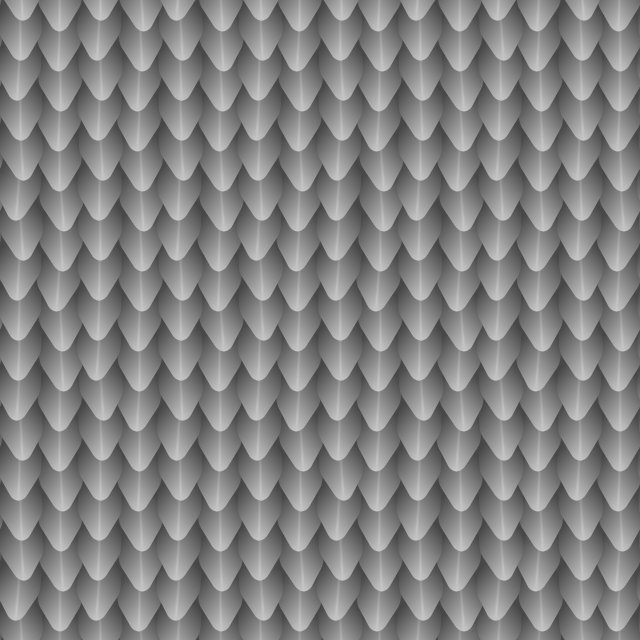
Write a Shadertoy shader that draws this pattern.

```glsl
#define SCALES 16.0        // columns across and rows down
#define ODD_TIP 0.21       // tip height in its cell, odd columns
#define EVEN_TIP 0.48      // tip height in its cell, even columns
#define HALF_WIDTH 0.55
#define TIP_WIDTH 0.13
#define FLARE 0.60         // widening per unit of height
#define LEAN 0.11          // largest sideways shift of a tip
#define TIP_LIGHT 0.79
#define ROOT_FADE 0.27
#define SIDE_FADE 0.33
#define DARKEST 0.28
#define RIB_LIGHT 0.055

float hash(vec2 cell) {
    vec3 q = fract(vec3(cell.xyx) * vec3(0.1031, 0.1030, 0.0973));
    q += dot(q, q.yzx + 33.33);
    return fract((q.x + q.y) * q.z);
}

float smoothMax(float a, float b, float k) {
    float h = max(k - abs(a - b), 0.0) / k;
    return max(a, b) + h * h * k * 0.25;
}

// Distance to a scale with its tip at the origin and its root far above
float scaleDistance(vec2 q) {
    float x = abs(q.x);
    float taper = (x - TIP_WIDTH - FLARE * q.y) / sqrt(1.0 + FLARE * FLARE);
    float side = smoothMax(taper, x - HALF_WIDTH, 0.08);
    return smoothMax(side, -q.y, 0.15);
}

// Bright tip, dark root and flanks, thin pale rib along the middle
float scaleShade(vec2 q) {
    float x = abs(q.x);
    float body = TIP_LIGHT - ROOT_FADE * q.y - SIDE_FADE * x;
    float rib = (1.0 - smoothstep(0.0, 0.055, x)) * smoothstep(0.02, 0.35, q.y);
    return max(body, DARKEST) + RIB_LIGHT * rib;
}

void mainImage(out vec4 fragColor, in vec2 fragCoord) {
    vec2 p = fragCoord / iResolution.xy * SCALES;
    float pixel = SCALES / iResolution.y;
    float shade = DARKEST;

    // Paint layers from the lowest tips up, two staggered layers per row
    for (int i = -4; i <= 1; i++) {
        float layer = 2.0 * floor(p.y) + float(i);
        float row = floor(layer * 0.5);
        float odd = 1.0 - mod(layer, 2.0);
        float column = odd + 2.0 * floor((p.x - 0.5 - odd) * 0.5 + 0.5);

        vec2 tip = vec2(column + 0.5, row + mix(EVEN_TIP, ODD_TIP, odd));
        vec2 q = p - tip;

        // Each tip leans by its own amount while the root stays in line
        float lean = LEAN * (2.0 * hash(mod(vec2(column, row), SCALES)) - 1.0);
        q.x -= lean * clamp(1.0 - q.y / 1.3, 0.0, 1.0);

        float cover = clamp(0.5 - scaleDistance(q) / pixel, 0.0, 1.0);
        shade = mix(shade, scaleShade(q), cover);
    }
    fragColor = vec4(vec3(shade), 1.0);
}
```
